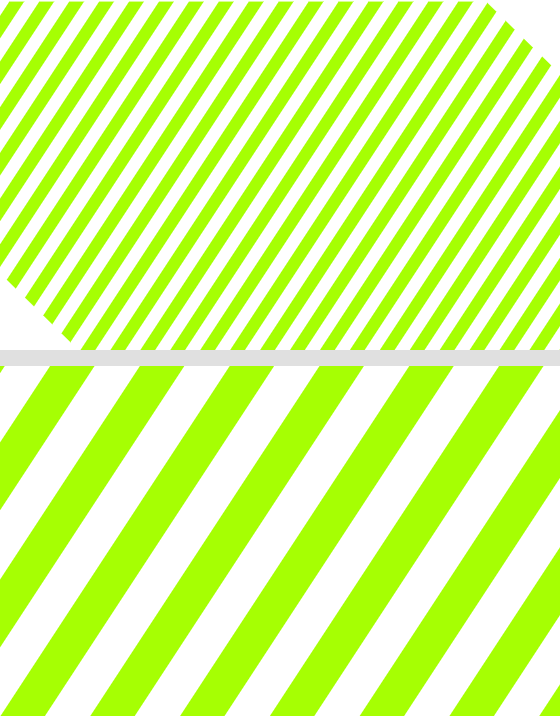
Top, the full canvas; bottom, a detail of the centre.
Give the GLSL for this pattern, as a Shadertoy shader.

```glsl
// Slanted lime stripes on white, cut off by a diagonal band at two corners.
// Stripes are a repeated distance to parallel lines; the band and the top
// margin are half-plane distances, intersected and smoothed over one pixel.

// All lengths are in canvas heights, all angles in radians.
const vec3  PAPER        = vec3(1.0);
const vec3  LIME         = vec3(0.65, 1.0, 0.01);
const float STRIPE_ANGLE = 0.991;    // rise of the stripes from horizontal
const float STRIPE_STEP  = 0.08552;  // horizontal distance between centres
const float STRIPE_FILL  = 0.495;    // painted share of each step
const float STRIPE_START = 0.0801;   // centre of a stripe on the bottom edge
const float BAND_ANGLE   = 0.775;    // fall of the cut ends from horizontal
const vec2  BAND_CENTRE  = vec2(0.797, 0.507);
const float BAND_HALF    = 0.763;    // band centre to either cut
const float TOP_EDGE     = 0.9955;   // thin blank margin above this height

// Signed distance to the nearest stripe, negative inside.
float stripeDistance(vec2 p) {
    float along = p.x - p.y / tan(STRIPE_ANGLE) - STRIPE_START;
    float offset = abs(fract(along / STRIPE_STEP + 0.5) - 0.5);
    return (offset - 0.5 * STRIPE_FILL) * STRIPE_STEP * sin(STRIPE_ANGLE);
}

// Signed distance to the diagonal band that trims the stripe ends.
float bandDistance(vec2 p) {
    vec2 normal = vec2(sin(BAND_ANGLE), cos(BAND_ANGLE));
    return abs(dot(p - BAND_CENTRE, normal)) - BAND_HALF;
}

void mainImage(out vec4 fragColor, in vec2 fragCoord) {
    vec2 p = fragCoord / iResolution.y;
    float pixel = 1.0 / iResolution.y;

    // Keep the stripes inside the band and below the margin.
    float d = max(stripeDistance(p), bandDistance(p));
    d = max(d, p.y - TOP_EDGE);

    float paint = clamp(0.5 - d / pixel, 0.0, 1.0);
    fragColor = vec4(mix(PAPER, LIME, paint), 1.0);
}
```
